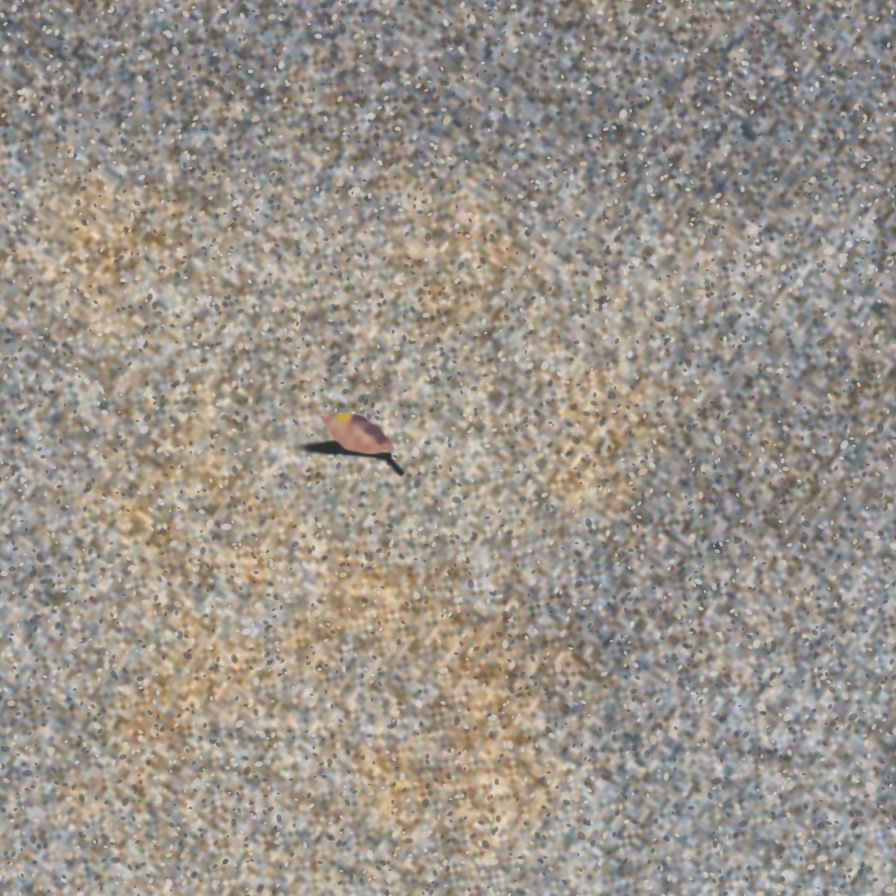
Reproduce this texture procedurally as a Shadertoy shader.

```glsl
float hash(vec2 p) {
    return fract(sin(dot(p, vec2(127.1, 311.7))) * 43758.5453);
}

float noise(vec2 p) {
    vec2 i = floor(p), f = fract(p);
    f = f * f * (3.0 - 2.0 * f);
    return mix(mix(hash(i), hash(i + vec2(1, 0)), f.x),
               mix(hash(i + vec2(0, 1)), hash(i + vec2(1, 1)), f.x), f.y);
}

float fbm(vec2 p) {
    float sum = 0.0, amp = 0.5;
    for (int i = 0; i < 5; i++) {
        sum += amp * noise(p);
        p = mat2(1.6, 1.2, -1.2, 1.6) * p + 7.3;
        amp *= 0.5;
    }
    return sum;
}

mat2 rotate(float a) {
    return mat2(cos(a), sin(a), -sin(a), cos(a));
}

float segment(vec2 p, vec2 a, vec2 b) {
    vec2 d = b - a;
    return length(p - a - d * clamp(dot(p - a, d) / dot(d, d), 0.0, 1.0));
}

// Tan centre, dark band on top and a dark diagonal stain on the right
vec3 pavement(vec2 p) {
    vec2 w = p + 0.16 * (vec2(fbm(p * 5.0), fbm(p * 5.0 + 31.0)) - 0.48);
    float band = smoothstep(0.74, 0.95, w.y + 0.12 * w.x);
    float stain = smoothstep(0.2, 0.0, segment(w, vec2(0.68, 0.27), vec2(1.02, 0.58)));
    float grey = smoothstep(0.0, 0.3, w.x - 0.55 + 0.3 * (0.4 - w.y));
    grey = max(grey, 0.6 * smoothstep(0.14, 0.0, w.x));
    vec3 col = mix(vec3(0.645, 0.613, 0.568), vec3(0.595, 0.592, 0.588), grey);
    col = mix(col, vec3(0.525, 0.52, 0.52), max(band, 0.85 * stain));
    float rust = smoothstep(0.52, 0.75, fbm(p * 9.0 + 4.0)) * (1.0 - 0.6 * max(band, grey));
    col += rust * vec3(0.07, 0.01, -0.06);
    return col + 0.14 * (fbm(p * 14.0 + 11.0) - 0.48);
}

// Fine aggregate with slight colour variation from grain to grain
vec3 grains(vec2 p) {
    vec2 q = rotate(0.6) * p;
    float light = noise(q * 175.0) - 0.5 + 0.65 * (noise(rotate(0.9) * p * 98.0 + 40.0) - 0.5);
    float warm = noise(q * 120.0 + 77.0) - 0.5;
    float green = noise(q * 140.0 + 153.0) - 0.5;
    return 0.3 * light + warm * vec3(0.09, 0.0, -0.1) + green * vec3(-0.02, 0.03, -0.01);
}

// Sparse pale chips and dark pits, one candidate per cell
vec3 addChips(vec3 col, vec2 p) {
    for (int i = 0; i < 4; i++) {
        float k = float(i);
        vec2 q = rotate(0.4 + k * 0.8) * p * (62.0 + 17.0 * k) + k * 23.0;
        vec2 id = floor(q);
        vec2 offset = fract(q) - 0.35 - 0.3 * vec2(hash(id + 3.1), hash(id + 8.7));
        offset = rotate(6.28 * hash(id + 5.5)) * offset * vec2(1.0, 1.5);
        float size = 0.18 + 0.17 * hash(id + 1.9);
        float mask = smoothstep(size + 0.12, size - 0.12, length(offset));
        float kind = hash(id + 12.4);
        vec3 pale = mix(vec3(0.84, 0.84, 0.83), vec3(0.82, 0.74, 0.65), hash(id + 6.2));
        col = mix(col, pale, mask * 0.8 * step(0.94, kind));
        col = mix(col, vec3(0.31, 0.31, 0.33), mask * 0.6 * step(kind, 0.06));
    }
    return col;
}

// Small dry leaf with its cast shadow and stem
vec3 addLeaf(vec3 col, vec2 p) {
    float wobble = 0.006 * (noise(p * 70.0) - 0.5);
    float shadow = length((p - vec2(0.372, 0.5)) * vec2(0.22, 1.0)) - 0.0065;
    shadow = min(shadow, segment(p, vec2(0.37, 0.499), vec2(0.433, 0.491)) - 0.004);
    shadow = min(shadow, segment(p, vec2(0.431, 0.491), vec2(0.448, 0.472)) - 0.0025);
    col = mix(col, vec3(0.15, 0.16, 0.17), 0.92 * smoothstep(0.003, -0.002, shadow + 0.4 * wobble));

    vec2 q = rotate(0.42) * (p - vec2(0.401, 0.516));
    float blade = abs(q.y) - 0.019 * (1.0 - pow(abs(q.x) / 0.044, 2.0)) + wobble;
    vec3 leaf = mix(vec3(0.76, 0.64, 0.59), vec3(0.66, 0.45, 0.39), noise(p * 110.0));
    float edge = smoothstep(0.002, 0.012, q.y + 0.02 * (noise(p * 85.0 + 9.0) - 0.5));
    leaf = mix(leaf, vec3(0.34, 0.26, 0.31), 0.85 * edge);
    leaf = mix(leaf, vec3(0.77, 0.63, 0.31), smoothstep(0.013, 0.005, length(p - vec2(0.384, 0.536))));
    return mix(col, leaf, smoothstep(0.003, -0.002, blade));
}

void mainImage(out vec4 fragColor, in vec2 fragCoord) {
    vec2 p = fragCoord / iResolution.xy;
    vec3 col = pavement(p) + grains(p);
    col = addChips(col, p);
    col = addLeaf(col, p);
    fragColor = vec4(clamp(col, 0.0, 1.0), 1.0);
}
```
